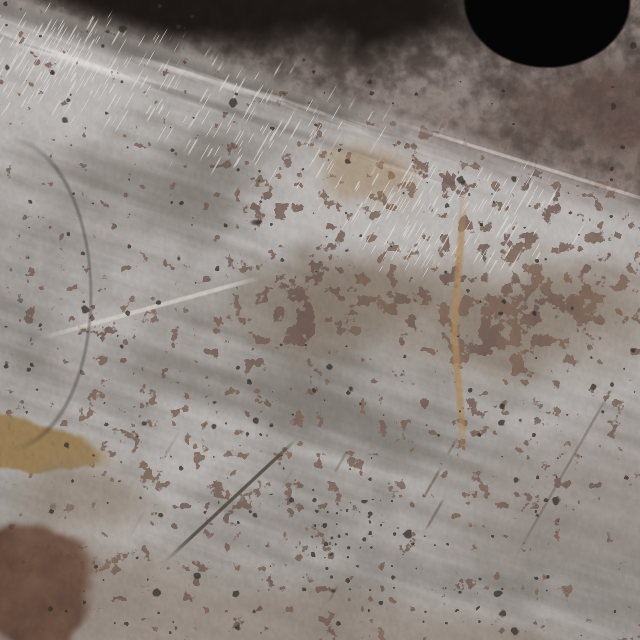
A three.js fragment shader for this texture:

```glsl
varying vec2 vUv;

float hash(vec2 p) {
  p = fract(p * vec2(0.1731, 0.2317));
  p += dot(p, p.yx + 19.19);
  return fract((p.x + p.y) * p.x * 7.31);
}

float noise(vec2 p) {
  vec2 i = floor(p), f = fract(p);
  f = f * f * (3.0 - 2.0 * f);
  return mix(mix(hash(i), hash(i + vec2(1, 0)), f.x),
             mix(hash(i + vec2(0, 1)), hash(i + 1.0), f.x), f.y);
}

float fbm(vec2 p) {
  float sum = 0.0, amp = 0.533;
  for (int i = 0; i < 4; i++) {
    sum += amp * noise(p);
    p = mat2(1.6, 1.2, -1.2, 1.6) * p + 17.3;
    amp *= 0.5;
  }
  return sum;
}

// Soft elliptical patch
float blob(vec2 p, vec2 centre, vec2 radius) {
  return 1.0 - smoothstep(0.35, 1.25, length((p - centre) / radius));
}

// Single scratch, fading towards both ends
float scratch(vec2 p, vec2 a, vec2 b, float width) {
  vec2 d = b - a;
  float t = clamp(dot(p - a, d) / dot(d, d), 0.0, 1.0);
  float edge = 1.0 - smoothstep(width * 0.3, width, length(p - a - d * t));
  return edge * smoothstep(0.0, 0.25, t) * smoothstep(1.0, 0.8, t);
}

// Field of short steep strokes, one per staggered cell
float strokes(vec2 p, vec2 cells, float density) {
  vec2 q = vec2(dot(p, vec2(0.87, -0.5)), dot(p, vec2(0.5, 0.87))) * cells;
  q.y += 9.0 * hash(vec2(floor(q.x), 3.0));
  vec2 id = floor(q), f = fract(q);
  float x = abs(f.x - mix(0.3, 0.7, hash(id + 5.0)));
  float len = mix(0.15, 0.5, hash(id + 11.0));
  float body = smoothstep(0.22, 0.04, x) * smoothstep(len, len * 0.5, abs(f.y - 0.5));
  return body * smoothstep(0.0, 0.12, density - hash(id + 23.0));
}

// Round pits scattered in jittered cells
float pits(vec2 p, float cells, float density) {
  vec2 q = p * cells, id = floor(q);
  vec2 centre = 0.3 + 0.4 * vec2(hash(id + 2.0), hash(id + 7.0));
  float r = mix(0.06, 0.22, pow(hash(id + 13.0), 2.0));
  float d = length(fract(q) - centre) + 0.12 * (noise(q * 6.0) - 0.5);
  return smoothstep(r + 0.05, r - 0.05, d) * step(hash(id + 29.0), density);
}

void main() {
  vec2 p = vUv;
  vec2 w = p + 0.09 * (vec2(fbm(p * 9.0), fbm(p * 9.0 + 31.0)) - 0.5);
  float band = p.y + 0.33 * p.x - 1.0;
  float streak = fbm(vec2(dot(p, vec2(0.95, -0.31)) * 5.0, band * 55.0));
  float cloud = fbm(w * 6.0 + 4.0);
  float fleck = fbm(p * 62.0);

  // Cloudy bare metal
  float light = cloud * 0.6 + streak * 0.3 + 0.08;
  light += 0.28 * blob(w, vec2(0.72, 0.68), vec2(0.36, 0.13));
  light += 0.2 * blob(w, vec2(0.06, 0.87), vec2(0.2, 0.09));
  light += 0.12 * blob(w, vec2(0.45, 0.22), vec2(0.4, 0.15));
  light -= 0.22 * blob(w, vec2(0.31, 0.7), vec2(0.16, 0.08));
  light -= 0.25 * blob(p + vec2(0.0, 0.3 * (p.x - 0.45)), vec2(0.45, 0.36), vec2(0.3, 0.05));
  vec3 col = mix(vec3(0.50, 0.48, 0.455), vec3(0.72, 0.705, 0.695), smoothstep(0.2, 0.85, light));
  col = mix(col, vec3(0.56, 0.51, 0.47), 0.7 * smoothstep(0.05, -0.05, w.y + 0.2 * w.x - 0.17));
  col = mix(col, vec3(0.57, 0.53, 0.51), 0.6 * blob(w, vec2(0.92, 0.2), vec2(0.25, 0.12)));

  // Tan stains and flaking rust
  float stain = max(blob(w, vec2(0.56, 0.52), vec2(0.22, 0.08)), blob(w, vec2(0.8, 0.5), vec2(0.24, 0.11)));
  col = mix(col, vec3(0.52, 0.465, 0.41), 0.75 * stain);
  float rust = max(0.85 * stain, 0.5 * blob(w, vec2(0.72, 0.68), vec2(0.42, 0.18)));
  rust = max(rust, 0.3 * blob(w, vec2(0.45, 0.32), vec2(0.6, 0.4)));
  rust = max(rust, blob(w, vec2(0.97, 0.83), vec2(0.2, 0.07)));
  rust *= 0.6 + 0.8 * noise(p * 13.0);
  float flakes = smoothstep(0.0, 0.07, fleck - 0.74 + 0.25 * rust);
  col = mix(col, mix(vec3(0.40, 0.32, 0.30), vec3(0.49, 0.39, 0.33), noise(p * 25.0)), 0.8 * flakes);

  // Ochre and red corner stains
  float ochre = blob(w, vec2(0.04, 0.3), vec2(0.13, 0.05));
  col = mix(col, vec3(0.57, 0.46, 0.29), 0.85 * smoothstep(0.2, 0.5, ochre));
  col = mix(col, vec3(0.51, 0.45, 0.39), 0.6 * blob(w, vec2(0.13, 0.22), vec2(0.12, 0.07)));
  col = mix(col, vec3(0.60, 0.49, 0.36), 0.5 * blob(w, vec2(0.58, 0.72), vec2(0.09, 0.05)));
  float corner = smoothstep(0.15, 0.5, blob(w, vec2(0.03, 0.08), vec2(0.11, 0.11)));
  col = mix(col, mix(vec3(0.29, 0.19, 0.16), vec3(0.47, 0.35, 0.27), fbm(p * 22.0)), 0.85 * corner);

  // Shaded upper strip with streaked edge
  float upper = smoothstep(-0.04, 0.05, band + 0.07 * (streak - 0.5));
  vec3 shade = mix(vec3(0.27, 0.23, 0.21), vec3(0.55, 0.50, 0.48), smoothstep(0.3, 0.75, fleck * 0.5 + cloud * 0.5));
  shade = mix(shade, vec3(0.36, 0.26, 0.24), 0.6 * rust);
  col = mix(col, shade, 0.85 * upper);
  float dark = smoothstep(0.92, 0.98, w.y + 0.02) * smoothstep(0.0, 0.05, band) * smoothstep(0.82, 0.65, p.x);
  col = mix(col, vec3(0.09, 0.075, 0.065), 0.93 * dark);
  float ridge = smoothstep(0.025, 0.0, abs(band + 0.012)) + 0.7 * smoothstep(0.012, 0.0, abs(band + 0.055));
  col += 0.3 * ridge * (smoothstep(0.45, 0.7, streak) - 0.4) * smoothstep(1.1, 0.3, p.x);
  col += 0.18 * scratch(p, vec2(0.6, 0.815), vec2(1.1, 0.66), 0.004);

  // Brushed strokes
  float shine = 0.75 * blob(p, vec2(0.06, 0.91), vec2(0.17, 0.09));
  shine = max(shine, 0.5 * blob(p, vec2(0.7, 0.66), vec2(0.22, 0.1)));
  shine = max(shine, 0.35 * smoothstep(0.14, 0.02, abs(band + 0.06)) * smoothstep(0.75, 0.4, p.x));
  float glint = strokes(p, vec2(110.0, 17.0), shine) + strokes(p + 0.37, vec2(190.0, 25.0), shine);
  col = mix(col, vec3(0.86, 0.85, 0.83), 0.65 * min(glint, 1.0));
  float lower = blob(p, vec2(0.5, 0.2), vec2(0.45, 0.2));
  col = mix(col, vec3(0.37, 0.33, 0.27), 0.55 * strokes(p + 0.6, vec2(65.0, 15.0), 0.13 * lower));

  // Long scratches, drip and curved mark
  col = mix(col, vec3(0.80, 0.79, 0.76), 0.8 * scratch(p, vec2(0.05, 0.468), vec2(0.42, 0.57), 0.005));
  col = mix(col, vec3(0.28, 0.25, 0.21), 0.8 * scratch(p, vec2(0.25, 0.115), vec2(0.47, 0.32), 0.004));
  col = mix(col, vec3(0.42, 0.38, 0.35), 0.5 * scratch(p, vec2(0.8, 0.12), vec2(0.96, 0.4), 0.003));
  float sway = 0.006 * sin(p.y * 16.0);
  col = mix(col, vec3(0.66, 0.53, 0.36), 0.75 * scratch(p + vec2(sway, 0.0), vec2(0.717, 0.72), vec2(0.717, 0.27), 0.008));
  float arc = abs(length((p - vec2(0.015, 0.54)) / vec2(0.127, 0.24)) - 1.0);
  col *= 1.0 - 0.25 * smoothstep(0.035, 0.0, arc) * smoothstep(0.0, 0.1, p.x);

  // Dark pits
  float pitting = 0.05 + 0.4 * lower * smoothstep(0.35, 0.65, noise(p * 7.0));
  float pit = max(pits(p, 34.0, pitting), pits(p + 0.43, 58.0, pitting));
  pit = max(pit, blob(w, vec2(0.395, 0.65), vec2(0.011, 0.006)));
  col = mix(col, vec3(0.20, 0.18, 0.16), 0.75 * pit);

  // Fine grain and drilled hole
  col *= 0.96 + 0.08 * fbm(p * vec2(190.0, 130.0));
  float hole = length((p - vec2(0.855, 1.0)) / vec2(0.129, 0.105));
  col = mix(vec3(0.025, 0.02, 0.025), col, smoothstep(0.98, 1.03, hole));
  gl_FragColor = vec4(col, 1.0);
}
```
